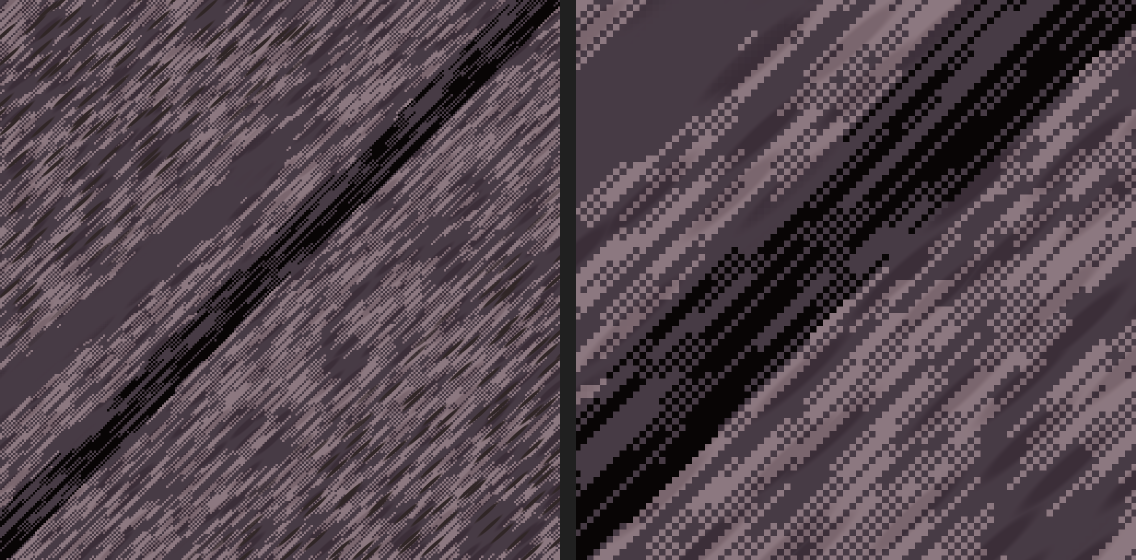
Left: the whole. Right: its middle third, enlarged.
Write a WebGL 2 fragment shader that draws this texture.

```glsl
#version 300 es
precision highp float;

#define GRID 256.0
#define STREAK_ANGLE 0.735
#define STREAK_SCALE vec2(8.5, 90.0)
#define CLUMP_SCALE vec2(3.0, 15.0)
#define SHADE_SCALE vec2(8.0, 52.0)
#define DITHER 0.13
#define BASE vec3(0.28, 0.23, 0.27)
#define LIGHT vec3(0.55, 0.47, 0.50)
#define DUSK vec3(0.23, 0.18, 0.22)
#define FADED vec3(0.48, 0.40, 0.43)
#define BLACK vec3(0.03, 0.02, 0.02)
#define BROWN vec3(0.19, 0.15, 0.15)

uniform vec2 u_resolution;
out vec4 fragColor;

vec2 hash2(vec2 p) {
    vec3 q = fract(vec3(p.xyx) * vec3(0.1031, 0.1030, 0.0973));
    q += dot(q, q.yzx + 33.33);
    return fract((q.xx + q.yz) * q.zy);
}

// Distance to the nearest scattered point
float cellular(vec2 p, float seed) {
    vec2 cell = floor(p);
    float nearest = 4.0;
    for (int y = -1; y <= 1; y++) {
        for (int x = -1; x <= 1; x++) {
            vec2 site = cell + vec2(x, y);
            vec2 offset = site + hash2(site + seed) - p;
            nearest = min(nearest, dot(offset, offset));
        }
    }
    return sqrt(nearest);
}

// x runs along the given direction, y across it
vec2 frame(vec2 p, float angle) {
    float c = cos(angle), s = sin(angle);
    return vec2(c * p.x + s * p.y, c * p.y - s * p.x);
}

vec3 weave(vec2 uv) {
    // Coarse cells with a checkerboard threshold
    vec2 cell = floor(uv * GRID);
    vec2 p = (cell + 0.5) / GRID;
    float checker = (mod(cell.x + cell.y, 2.0) * 2.0 - 1.0) * DITHER;

    vec2 diagonal = frame(p, 0.7854);
    vec2 along = frame(p, STREAK_ANGLE);
    along.y += 0.004 * sin(along.x * 9.0 + along.y * 14.0);

    // Calm bands: one holds the black dashes, one stays plain
    float seam = (diagonal.y + 0.008 + 0.003 * sin(diagonal.x * 7.0)) / 0.07;
    float inSeam = step(0.0, seam) * (1.0 - smoothstep(0.85, 1.2, seam));
    float plainOffset = abs(diagonal.y - 0.217 + 0.058 * diagonal.x);
    float plain = (1.0 - smoothstep(0.018, 0.04, plainOffset))
                * (1.0 - smoothstep(0.75, 1.05, diagonal.x));
    float calm = max(inSeam, plain);

    // Soft shading under the streaks
    vec2 fine = frame(uv, STREAK_ANGLE);
    float shade = 1.0 - smoothstep(0.20, 0.38, cellular(fine * SHADE_SCALE, 71.0));
    shade *= 1.0 - calm;

    // Pale streaks gathered into clumps
    float clump = cellular(along * CLUMP_SCALE, 19.0);
    float reach = (0.35 + checker) * (1.5 - clump) * (1.0 - calm);
    float pale = step(cellular(along * STREAK_SCALE, 37.0), reach);
    vec3 color = mix(mix(BASE, DUSK, shade), mix(LIGHT, FADED, shade), pale);

    // Worn brown streaks away from the middle
    float worn = smoothstep(0.2, 0.3, abs(diagonal.y)) * (1.0 - calm);
    float brown = cellular(fine * vec2(7.0, 60.0), 113.0);
    color = mix(color, BROWN, worn * (1.0 - smoothstep(0.14, 0.24, brown)));

    // Black dashes, densest at the lower edge of the seam
    float blackReach = mix(0.64, 0.30, clamp(seam, 0.0, 1.0)) + checker;
    float dash = cellular(frame(p, 0.775) * vec2(7.0, 90.0), 151.0);
    return mix(color, BLACK, step(dash, blackReach) * step(0.5, inSeam));
}

void main() {
    // Four samples per pixel smooth the cell edges
    vec3 color = vec3(0.0);
    for (int i = 0; i < 4; i++) {
        vec2 jitter = vec2(i % 2, i / 2) * 0.5 - 0.25;
        color += weave((gl_FragCoord.xy + jitter) / min(u_resolution.x, u_resolution.y));
    }
    fragColor = vec4(color * 0.25, 1.0);
}
```
